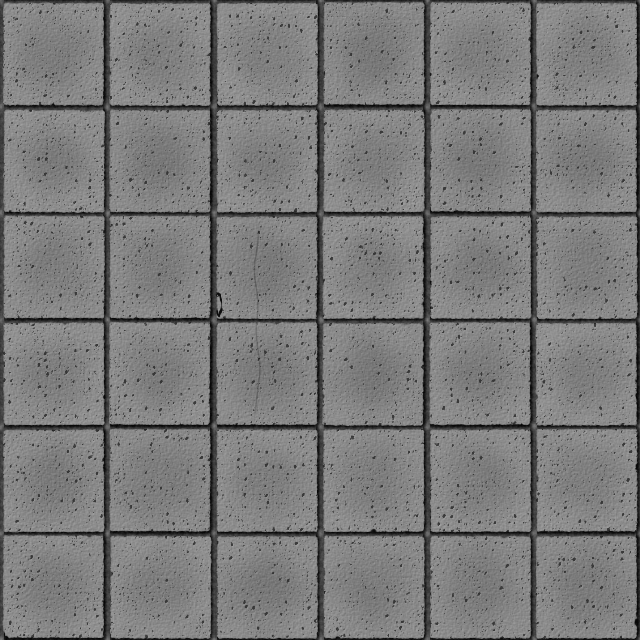
Give the GLSL for this texture, as a WebGL 2 fragment shader.

```glsl
#version 300 es
precision highp float;
uniform vec2 u_resolution;
out vec4 fragColor;

float hash(vec2 p) {
  vec3 q = fract(p.xyx * vec3(0.1031, 0.103, 0.0973));
  q += dot(q, q.yzx + 33.33);
  return fract((q.x + q.y) * q.z);
}

vec2 gradient(vec2 corner) {
  float angle = 6.2832 * hash(corner);
  return vec2(cos(angle), sin(angle));
}

float gradientNoise(vec2 p) {
  vec2 i = floor(p), f = p - i;
  vec2 w = f * f * f * (f * (f * 6.0 - 15.0) + 10.0);
  vec2 e = vec2(1.0, 0.0);
  float low = mix(dot(gradient(i), f), dot(gradient(i + e), f - e), w.x);
  float high = mix(dot(gradient(i + e.yx), f - e.yx), dot(gradient(i + 1.0), f - 1.0), w.x);
  return mix(low, high, w.y);
}

float roundedBox(vec2 p, vec2 halfSize, float radius) {
  vec2 q = abs(p) - halfSize + radius;
  return length(max(q, 0.0)) + min(max(q.x, q.y), 0.0) - radius;
}

// Irregular pores, one possible per cell, gathered into clusters
float pores(vec2 p, float count, float share, float pixel) {
  vec2 s = p * count, cell = floor(s);
  vec2 offset = vec2(hash(cell + 3.7), hash(cell + 19.1)) - 0.5;
  vec2 q = s - cell - 0.5 - 0.45 * offset;
  float turn = 0.5 + 1.2 * hash(cell + 41.3);
  q = mat2(cos(turn), -sin(turn), sin(turn), cos(turn)) * q;
  q.y *= 1.5;
  float size = mix(0.1, 0.29, pow(hash(cell + 7.9), 1.7));
  float d = length(q) - size + 0.16 * gradientNoise(s * 4.0);
  float cluster = share * (1.0 + 1.8 * gradientNoise(cell / count * 3.3));
  float soft = max(0.06, pixel * count * 0.6);
  return step(hash(cell + 61.7), cluster) * (1.0 - smoothstep(-soft, soft, d));
}

void main() {
  vec2 uv = gl_FragCoord.xy / u_resolution;
  vec2 grid = uv * 6.0;
  vec2 id = floor(grid);
  float pixel = 6.0 / min(u_resolution.x, u_resolution.y);

  // Slightly uneven tile outline with worn edges
  vec2 jitter = vec2(hash(id + 5.3), hash(id + 27.1)) - 0.5;
  vec2 local = grid - id - vec2(0.502, 0.495) - 0.012 * jitter;
  local += 0.008 * (hash(id + 13.0) - 0.5) * vec2(-local.y, local.x);
  float edge = roundedBox(local, vec2(0.472, 0.48), 0.025);
  edge += 0.007 * gradientNoise(grid * 17.0) + 0.006 * gradientNoise(grid * 43.0);
  edge += 0.06 * max(gradientNoise(grid * 9.0 + 4.0) - 0.33, 0.0);
  float tile = 1.0 - smoothstep(-0.6 * pixel, 0.6 * pixel, edge);

  // Grooves: shadow under the upper and left tile, paler at crossings
  vec2 groove = fract(grid + 0.5) - 0.5;
  float upright = smoothstep(-0.026, 0.012, groove.x);
  float level = smoothstep(0.012, -0.024, groove.y);
  float lit = abs(groove.x) < 0.034 ? upright : level;
  float joint = mix(0.05, 0.26, lit) + 0.2 * exp(-900.0 * dot(groove, groove));
  joint += 0.09 * gradientNoise(grid * 26.0) + 0.06 * gradientNoise(grid * 60.0);

  // Concrete face: darker middle, broad mottling and raked grain
  float face = mix(0.485, 0.55, smoothstep(0.08, 0.53, length(local)));
  face += 0.02 * (hash(id + 71.0) - 0.5) + 0.025 * gradientNoise(grid * 3.0);
  vec2 rake = vec2(0.011, -0.011);
  float relief = gradientNoise(grid * 34.0) - gradientNoise((grid + rake) * 34.0);
  float grain = gradientNoise(grid * 58.0) - gradientNoise((grid + rake) * 58.0);
  face += 0.055 * relief + 0.045 * grain;

  // Coarse and fine pores, each with a faint lit rim
  for (int i = 0; i < 3; i++) {
    float count = 15.0 + 10.0 * float(i);
    float share = 0.25 - 0.03 * float(i);
    vec2 p = grid + 17.3 * float(i);
    float pit = pores(p, count, share, pixel);
    float rim = pores(p + vec2(-0.006, 0.008), count, share, pixel);
    face += 0.035 * rim * (1.0 - pit);
    face = mix(face, 0.17 + 0.08 * float(i), 0.85 * pit);
  }

  // Rim bevel and a hairline crack down one column
  face -= 0.1 * smoothstep(-0.014, 0.0, edge);
  float crack = abs(uv.x - 0.402 - 0.012 * gradientNoise(vec2(uv.y * 13.0, 3.0)));
  float span = smoothstep(0.34, 0.37, uv.y) * (1.0 - smoothstep(0.62, 0.66, uv.y));
  face -= 0.1 * span * (1.0 - smoothstep(0.0003, 0.0006 + 0.15 * pixel, crack));

  // Loose chip outlined on one tile's left side
  vec2 chip = (uv - vec2(0.341, 0.525)) / vec2(0.005, 0.016);
  float outline = abs(length(chip) - 1.0 + 0.4 * gradientNoise(chip * 1.5));
  face = mix(face, 0.05, 1.0 - smoothstep(0.08, 0.32, outline));

  fragColor = vec4(vec3(clamp(mix(joint, face, tile), 0.03, 1.0)), 1.0);
}
```
